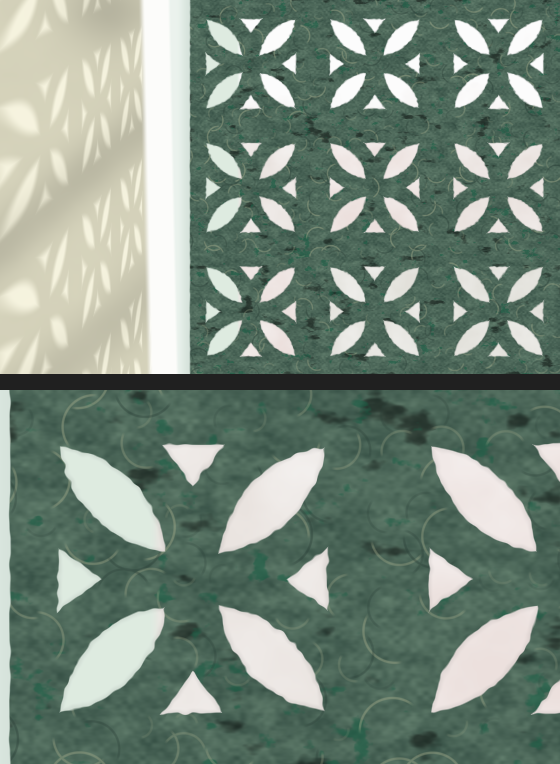
Top, the full canvas; bottom, a detail of the centre.
Write a Shadertoy shader that draws this pattern.

```glsl
// A green felt screen with a 3 x 3 grid of cut flowers beside a pale window frame,
// and sunlight falling through the same flowers onto a cream wall.
// One flower distance function serves both; the wall copy is sheared and foreshortened.

#define PITCH 0.331            // flower spacing; canvas height is 1
#define FIRST vec2(0.671, 0.167) // centre of the lower left flower
#define FELT_LEFT 0.508        // left edge of the felt
#define PETAL_HALF vec2(0.066, 0.0235) // half length, half width
#define PETAL_OFFSET 0.071
#define FELT_MID vec3(0.30, 0.41, 0.35)
#define FELT_DARK vec3(0.21, 0.31, 0.27)
#define FELT_LIGHT vec3(0.40, 0.51, 0.44)
#define WALL vec3(0.81, 0.80, 0.71)
#define SUN vec3(0.97, 0.96, 0.88)
#define FIBRE_CELLS 22.0
#define SUN_BLUR 0.014

float hash(vec2 p) {
    return fract(sin(dot(p, vec2(127.1, 311.7))) * 43758.5453);
}

float noise(vec2 p) {
    vec2 i = floor(p), f = fract(p);
    f = f * f * (3.0 - 2.0 * f);
    return mix(mix(hash(i), hash(i + vec2(1, 0)), f.x),
               mix(hash(i + vec2(0, 1)), hash(i + 1.0), f.x), f.y);
}

float fbm(vec2 p) {
    float sum = 0.0, amp = 0.5;
    for (int i = 0; i < 4; i++) {
        sum += amp * noise(p);
        p = p * 2.03 + 17.3;
        amp *= 0.5;
    }
    return sum / 0.9375;
}

// Four diagonal petals and four inward pointing triangles
float flower(vec2 p) {
    p = abs(p);
    vec2 q = p - PETAL_OFFSET;
    vec2 leaf = abs(vec2(q.x + q.y, q.y - q.x)) * 0.7071;
    float shift = (dot(PETAL_HALF, PETAL_HALF * vec2(1, -1))) / (2.0 * PETAL_HALF.y);
    float petal = length(leaf + vec2(0.0, shift)) - shift - PETAL_HALF.y;
    vec2 t = vec2(max(p.x, p.y), min(p.x, p.y));
    float tri = max(t.x - 0.120, dot(t - vec2(0.083, 0.0), vec2(-0.603, 0.797)));
    return min(petal, tri);
}

// Coverage of loose curled threads, one arc per cell
float fibres(vec2 p, float seed, float px) {
    vec2 g = p * FIBRE_CELLS, id = floor(g);
    float cover = 0.0;
    for (int y = -1; y <= 1; y++)
    for (int x = -1; x <= 1; x++) {
        vec2 c = id + vec2(x, y);
        float h = hash(c + seed), k = hash(c + seed + 41.0);
        vec2 q = g - c - vec2(h, k);
        float angle = 6.2832 * hash(c + seed + 83.0);
        float r = length(q), arc = abs(r - 0.2 - 0.45 * k) / FIBRE_CELLS;
        float span = smoothstep(0.35, 0.6, dot(q / max(r, 0.001), vec2(cos(angle), sin(angle))));
        float thread = 1.0 - smoothstep(0.0003, 0.0009 + px, arc);
        cover = max(cover, thread * span * step(0.45, h) * (0.3 + 0.7 * k));
    }
    return cover;
}

vec3 feltColor(vec2 p, float px) {
    float fleck = fbm(p * vec2(38.0, 75.0));
    float grain = noise(p * vec2(190.0, 260.0));
    vec3 col = mix(FELT_DARK, FELT_LIGHT, clamp(0.47 + 1.1 * (fleck - 0.5) + 0.45 * (grain - 0.5), 0.0, 1.0));
    col = mix(col, FELT_MID, 0.25);
    col += 0.012 * sin(p.x * 520.0) * sin(p.y * 430.0);
    // dark and emerald tufts
    col *= 1.0 - 0.45 * smoothstep(0.66, 0.82, fbm(p * vec2(24.0, 42.0) + 9.0));
    col = mix(col, vec3(0.10, 0.37, 0.27), 0.6 * smoothstep(0.67, 0.8, fbm(p * vec2(45.0, 60.0) + 31.0)));
    col = mix(col, vec3(0.60, 0.64, 0.52), 0.5 * fibres(p, 3.0, px));
    return mix(col, vec3(0.16, 0.24, 0.21), 0.4 * fibres(p + 0.37, 11.0, px));
}

// View through the cut openings
vec3 openingColor(vec2 p, vec2 id) {
    vec3 hazy = mix(vec3(0.87, 0.88, 0.85), vec3(0.93, 0.88, 0.87), hash(id + 5.0));
    float bright = smoothstep(0.55, 0.82, p.y) + 0.7 * (fbm(p * 17.0 + id) - 0.25);
    vec3 col = mix(hazy, vec3(0.99), clamp(bright, 0.0, 1.0));
    return mix(vec3(0.87, 0.92, 0.88), col, smoothstep(0.632, 0.645, p.x));
}

vec3 wallColor(vec2 p) {
    float s = p.x - 0.1206;
    float u = 4.84 * s + 16.4 * s * s;
    float v = (p.y - 0.6206 - 0.7 * s) / (0.457 - 0.4 * s);
    float light = 1.0 - smoothstep(-SUN_BLUR, 0.6 * SUN_BLUR, flower((fract(vec2(u, v) + 0.5) - 0.5) * PITCH));
    // broad diagonal shadows
    float band = p.y - 0.85 * p.x;
    float shade = exp(-pow((band - 0.34) / 0.09, 2.0)) + 0.8 * exp(-pow((band + 0.12) / 0.10, 2.0));
    shade += 1.2 * exp(-dot((p - vec2(0.29, 0.97)) / vec2(0.12, 0.1), (p - vec2(0.29, 0.97)) / vec2(0.12, 0.1)));
    vec3 col = WALL * (1.03 - 0.12 * shade + 0.03 * (fbm(p * 9.0) - 0.5));
    return mix(col, SUN, light * clamp(0.95 - 0.35 * shade, 0.0, 1.0));
}

void mainImage(out vec4 fragColor, in vec2 fragCoord) {
    float px = 1.0 / iResolution.y;
    vec2 p = fragCoord * px;
    // wall, bright frame and its pale inner face
    float lean = 0.022 * (1.0 - p.y);
    vec3 col = mix(wallColor(p), vec3(0.99, 0.99, 0.98), smoothstep(0.369, 0.388, p.x - lean));
    vec3 face = mix(vec3(0.92, 0.95, 0.93), vec3(0.84, 0.89, 0.86), smoothstep(0.47, FELT_LEFT, p.x));
    col = mix(col, face, smoothstep(0.447, 0.457, p.x - lean));
    // felt with slightly frayed openings
    vec2 cell = (p - FIRST) / PITCH + 0.5;
    float d = flower((fract(cell) - 0.5) * PITCH) + 0.003 * (noise(p * 140.0) - 0.5);
    vec3 opening = openingColor(p, floor(cell)) * (1.0 - 0.06 * smoothstep(-0.005, 0.0, d));
    vec3 screen = mix(opening, feltColor(p, px), smoothstep(-px, px, d));
    float edge = FELT_LEFT + 0.002 * (noise(p * 90.0) - 0.5);
    col = mix(col, screen, smoothstep(-px, px, p.x - edge));
    fragColor = vec4(col, 1.0);
}
```
